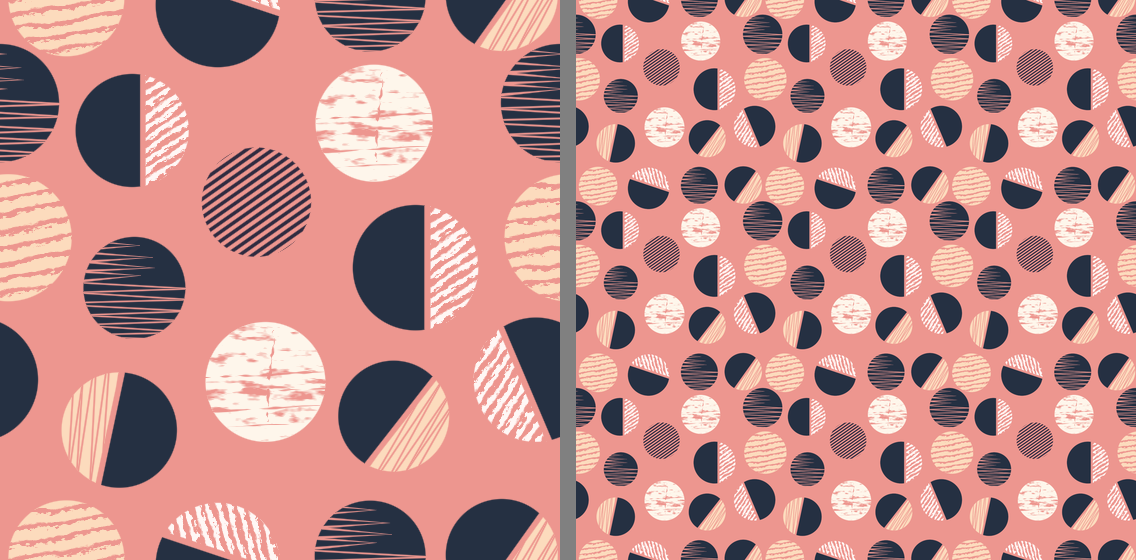
Left: one tile. Right: repeated 3 by 3.
Write a WebGL 2 fragment shader that draws this pattern.

```glsl
#version 300 es
precision highp float;
// Seamless tile of worn, scribbled, striped and split discs on coral.

#define SPLIT_GAP 0.10        // bare strip between the halves, in radii
#define HATCH_PERIOD 0.165    // white brush strokes
#define BRUSH_PERIOD 0.25     // bare brush strokes on peach discs
#define STRIPE_PERIOD 0.137   // clean diagonal stripes
#define STRIPE_DUTY 0.47
#define SCRIBBLE_WIDTH 0.016
#define ROUGHNESS 0.16
#define WEAR 0.62             // lower value wears more paint away

uniform vec2 u_resolution;
out vec4 fragColor;

const vec3 CORAL = vec3(0.93, 0.59, 0.56);
const vec3 NAVY = vec3(0.145, 0.19, 0.26);
const vec3 PLUM = vec3(0.19, 0.17, 0.25);
const vec3 PEACH = vec3(0.99, 0.86, 0.74);
const vec3 CREAM = vec3(0.995, 0.965, 0.92);

// Split discs: centre, radius, direction of the light half in degrees.
const int HATCHED = 4; // the first four are hatched, the others scratched
const vec4 SPLITS[7] = vec4[7](
  vec4(0.389, 0.991, 0.111, 71.5), vec4(0.236, 0.767, 0.101, 0.0),
  vec4(0.742, 0.522, 0.112, 0.0), vec4(0.957, 0.322, 0.111, 203.0),
  vec4(0.896, 0.009, 0.100, -35.5), vec4(0.213, 0.232, 0.103, 168.0),
  vec4(0.703, 0.257, 0.099, -38.0));

// Whole discs: centre, radius; three scribbled, two brushed, two worn, one striped.
const vec3 WHOLES[8] = vec3[8](
  vec3(0.661, 0.007, 0.099), vec3(0.0, 0.816, 0.1055), vec3(0.240, 0.486, 0.091),
  vec3(0.1185, 0.003, 0.1035), vec3(0.0145, 0.5755, 0.1135),
  vec3(0.668, 0.780, 0.1045), vec3(0.474, 0.318, 0.107),
  vec3(0.458, 0.639, 0.0975));

float hash(vec2 p) {
  vec3 q = fract(p.xyx * 0.1031);
  q += dot(q, q.yzx + 33.33);
  return fract((q.x + q.y) * q.z);
}

float noise(vec2 p) {
  vec2 i = floor(p), f = fract(p);
  f = f * f * (3.0 - 2.0 * f);
  return mix(mix(hash(i), hash(i + vec2(1, 0)), f.x),
             mix(hash(i + vec2(0, 1)), hash(i + vec2(1, 1)), f.x), f.y);
}

float fbm(vec2 p) {
  return (4.0 * noise(p) + 2.0 * noise(p * 2.1 + 7.3) + noise(p * 4.3 + 3.1)) / 7.0;
}

vec2 turn(vec2 p, float degrees) {
  float a = radians(degrees), c = cos(a), s = sin(a);
  return vec2(c * p.x + s * p.y, c * p.y - s * p.x);
}

float fill(float d, float aa) { return clamp(0.5 - d / aa, 0.0, 1.0); }

// Dry brush strokes along x, ragged mostly on the lower edge.
float brush(vec2 p, float period, float duty) {
  float v = p.y / period + 0.35 * (noise(p * 2.5 + 40.0) - 0.5);
  float ragged = mix(0.35, 1.0, smoothstep(0.6, 0.35, fract(v)));
  float grain = fbm(p * vec2(13.0, 22.0) + 60.0) - 0.5;
  return (abs(fract(v) - 0.5) - 0.5 * duty) * period + ROUGHNESS * ragged * grain;
}

// Pen zigzag going down; the first few turns stop short as tapering spikes.
float scribble(vec2 p, float pitch, int spikes) {
  float d = 1.0;
  for (int i = 0; i < 10; i++) {
    float k = float(i), seed = float(spikes);
    float top = 0.93 - k * pitch + 0.06 * (hash(vec2(k, seed)) - 0.5);
    float end = i < spikes ? mix(0.0, 0.65, hash(vec2(k + 5.0, 9.0))) : 1.1;
    float t = (p.x + 1.05) / (end + 1.05);
    float tip = top - pitch * mix(0.3, 0.7, hash(vec2(k, 21.0)));
    float next = top - pitch * 0.9;
    float width = SCRIBBLE_WIDTH * (i < spikes ? 1.7 * (1.0 - t) : 1.0);
    float stroke = min(abs(p.y - mix(top, tip, t)), abs(p.y - mix(next, tip, t)));
    d = min(d, max(stroke - width, p.x - end));
  }
  return d;
}

// Flaked patches, a vertical crack and broken level scratches.
float wear(vec2 p) {
  float band = exp(-pow((p.y + 0.2) / 0.42, 2.0));
  float limit = WEAR + 0.11 * (1.0 - band) - 0.05 * smoothstep(0.3, 0.9, abs(p.x)) * band;
  float d = 0.1 * (limit - fbm(p * vec2(4.0, 11.0) + 17.0));
  float bend = 0.1 * (fbm(p * vec2(2.0, 6.0) + 5.0) - 0.5);
  float crack = abs(p.x - 0.08 - 0.07 * p.y + bend) - 0.055 * (noise(p * vec2(3.0, 13.0)) - 0.35);
  d = min(d, max(crack, abs(p.y - 0.1) - 0.76));
  for (int i = 0; i < 4; i++) {
    float level = 0.12 - 0.28 * float(i);
    float gap = noise(vec2(p.x * 6.0, float(i) * 8.0 + 2.0)) - 0.42;
    d = min(d, abs(p.y - level - 0.05 * p.x + 0.5 * bend) - 0.04 * gap);
  }
  return d;
}

void main() {
  vec2 uv = gl_FragCoord.xy / u_resolution;
  float pixel = 1.0 / min(u_resolution.x, u_resolution.y);
  vec3 color = CORAL;

  // Offsets wrap around the tile, so grain local to each disc wraps too.
  for (int i = 0; i < 7; i++) {
    vec4 disc = SPLITS[i];
    float aa = 1.3 * pixel / disc.z;
    vec2 p = turn((fract(uv - disc.xy + 0.5) - 0.5) / disc.z, disc.w);
    float rim = length(p) - 1.0;
    if (rim > aa) continue;
    bool hatched = i < HATCHED;
    float split = hatched ? 0.14 : 0.11;
    float light = max(rim, split + SPLIT_GAP - p.x);
    if (hatched) light = max(light, brush(turn(p, 33.0), HATCH_PERIOD, 0.48));
    else light = max(light, -scribble(vec2(p.y, p.x + 0.1 * p.y), 0.21, 0));
    color = mix(color, hatched ? vec3(1.0, 0.97, 0.96) : PEACH, fill(light, aa));
    color = mix(color, NAVY, fill(max(rim, p.x - split), aa));
  }

  for (int i = 0; i < 8; i++) {
    vec3 disc = WHOLES[i];
    float aa = 1.3 * pixel / disc.z;
    vec2 p = (fract(uv - disc.xy + 0.5) - 0.5) / disc.z;
    float rim = length(p) - 1.0;
    if (rim > aa) continue;
    float bare;
    vec3 paint = NAVY;
    if (i < 3) bare = scribble(p, 0.21, 4);
    else if (i < 5) { bare = brush(turn(p, 10.0), BRUSH_PERIOD, 0.3); paint = PEACH; }
    else if (i < 7) { bare = wear(p); paint = CREAM; }
    else {
      float v = turn(p, 35.0).y / STRIPE_PERIOD;
      bare = (0.5 * STRIPE_DUTY - abs(fract(v) - 0.5)) * STRIPE_PERIOD;
      paint = PLUM;
    }
    color = mix(color, paint, fill(max(rim, -bare), aa));
  }
  fragColor = vec4(color, 1.0);
}
```
